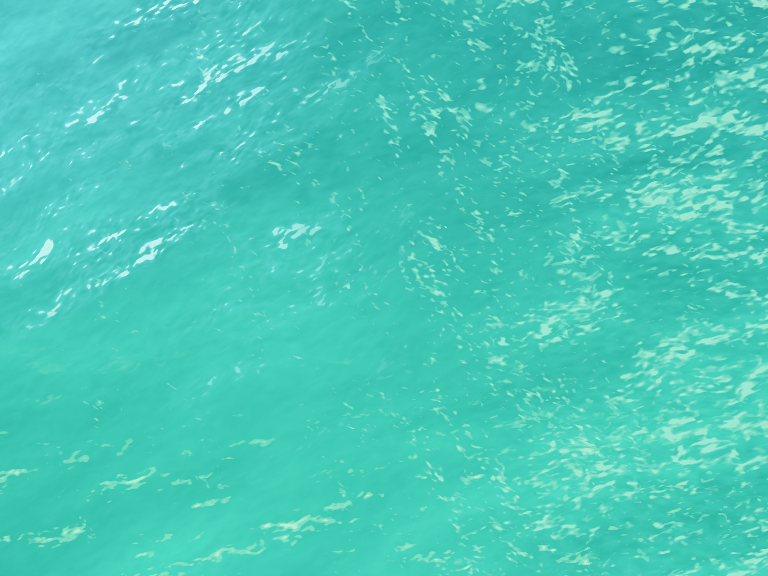
Give the GLSL for this texture, as a Shadertoy shader.

```glsl
// Turquoise sea from above: slanted swell, pale sun glints, thin foam streaks

float hash(vec2 p) {
    return fract(sin(dot(p, vec2(127.1, 311.7))) * 43758.5453);
}

float noise(vec2 p) {
    vec2 cell = floor(p), f = fract(p);
    f = f * f * (3.0 - 2.0 * f);
    return mix(mix(hash(cell), hash(cell + vec2(1, 0)), f.x),
               mix(hash(cell + vec2(0, 1)), hash(cell + vec2(1, 1)), f.x), f.y);
}

// Coordinates along and across a direction
vec2 turn(vec2 p, float angle) {
    vec2 along = vec2(cos(angle), sin(angle));
    return vec2(dot(p, along), dot(p, vec2(-along.y, along.x)));
}

float fbm(vec2 p) {
    float sum = 0.0, weight = 0.5;
    for (int i = 0; i < 4; i++) {
        sum += weight * noise(p);
        p = turn(p, 0.15) * 2.03 + 11.7;
        weight *= 0.5;
    }
    return sum / 0.9375;
}

// Small ragged flecks stretched along a direction
float flecks(vec2 p, float angle, vec2 scale) {
    vec2 q = turn(p, angle) * scale;
    return 0.65 * noise(q) + 0.35 * noise(turn(q, 0.3) * 1.7 + 37.0);
}

void mainImage(out vec4 fragColor, in vec2 fragCoord) {
    vec2 p = fragCoord / iResolution.y;
    float x = fragCoord.x / iResolution.x;
    vec2 w = p + 0.04 * (vec2(fbm(p * 5.0), fbm(p * 5.0 + 17.0)) - 0.5)
               + 0.006 * (vec2(noise(p * 45.0), noise(p * 45.0 + 9.0)) - 0.5);
    float right = smoothstep(0.35, 0.85, x);
    float top = smoothstep(0.2, 0.95, p.y);

    // Water body, bluer towards the upper left, deepest at the top centre
    vec3 color = mix(vec3(0.25, 0.795, 0.71), vec3(0.21, 0.715, 0.675), top);
    float sky = 1.0 - smoothstep(0.0, 0.75, distance(p, vec2(0.0, 1.0)));
    color = mix(color, vec3(0.36, 0.81, 0.81), 0.85 * sky);

    // Broad swell and fine ripples
    float swell = mix(fbm(turn(w, 0.45) * vec2(3.0, 12.0)),
                      fbm(turn(w, 0.16) * vec2(4.0, 19.0) + 5.0), right);
    float ripple = mix(fbm(turn(w, 0.5) * vec2(45.0, 100.0)),
                       fbm(turn(w, 0.1) * vec2(50.0, 110.0)), right);
    color += (swell - 0.5) * vec3(0.12, 0.14, 0.12);
    color += (ripple - 0.5) * vec3(0.11, 0.09, 0.09) * (0.4 + 0.6 * max(top, right));

    // Sun glints: steep clumps in the middle, level rows on the right
    float density = clamp((x + 0.25 * (p.y - 0.5) - 0.3) / 0.7, 0.0, 1.0);
    float steep = flecks(w, -0.5, vec2(95.0, 180.0))
                + 0.75 * (fbm(turn(w, -1.15) * vec2(9.0, 30.0)) - 0.5);
    float rows = flecks(w, 0.25, vec2(72.0, 165.0))
               + 0.65 * (fbm(turn(w, 0.2) * vec2(12.0, 34.0)) - 0.5) + 0.4 * (swell - 0.5);
    float level = max(steep - 0.3 * smoothstep(0.6, 1.0, x),
                      rows - 0.3 * (1.0 - smoothstep(0.4, 0.8, x)));
    float edge = mix(0.92, 0.55, pow(density, 0.55));
    float glint = smoothstep(edge - 0.02, edge + 0.12, level);
    color = mix(color, vec3(0.47, 0.855, 0.77), 0.8 * glint);
    color = mix(color, vec3(0.68, 0.93, 0.84), 0.75 * smoothstep(edge + 0.12, edge + 0.26, level));

    // Bluish sheen with thin white sparks on the crests at the upper left
    float crest = fbm(turn(w, 0.5) * vec2(4.0, 19.0) + 3.0);
    float spark = flecks(w, 0.62, vec2(75.0, 180.0));
    float reach = (1.0 - smoothstep(0.25, 0.6, x)) * smoothstep(0.1, 0.6, p.y);
    float sheen = smoothstep(0.45, 0.75, crest + 0.08 * sky) * reach;
    color = mix(color, vec3(0.46, 0.87, 0.88), 0.75 * sheen * smoothstep(0.15, 0.9, spark));
    float white = smoothstep(0.97, 1.12, spark + 1.7 * (crest - 0.5) + 0.07 * sky);
    color = mix(color, vec3(0.86, 0.98, 0.97), 0.8 * white * reach);

    // Ragged foam along the bottom, finer dashes at the right
    float low = 1.0 - smoothstep(0.12, 0.45, p.y);
    float rag = flecks(w, 0.3, vec2(80.0, 170.0)) - 0.5;
    float patches = fbm(turn(w, 0.17) * vec2(8.0, 44.0) + 8.0) - 0.15 * smoothstep(0.35, 0.7, x);
    float dashes = fbm(turn(w, 0.13) * vec2(20.0, 65.0) + 21.0) - 0.15 * (1.0 - smoothstep(0.3, 0.7, x));
    float foam = max(patches, dashes) + 0.4 * rag;
    color = mix(color, vec3(0.56, 0.89, 0.76), 0.8 * smoothstep(0.7, 0.78, foam) * low);
    color = mix(color, vec3(0.80, 0.96, 0.87), 0.7 * smoothstep(0.8, 0.9, foam) * low);

    fragColor = vec4(clamp(color, 0.0, 1.0), 1.0);
}
```
